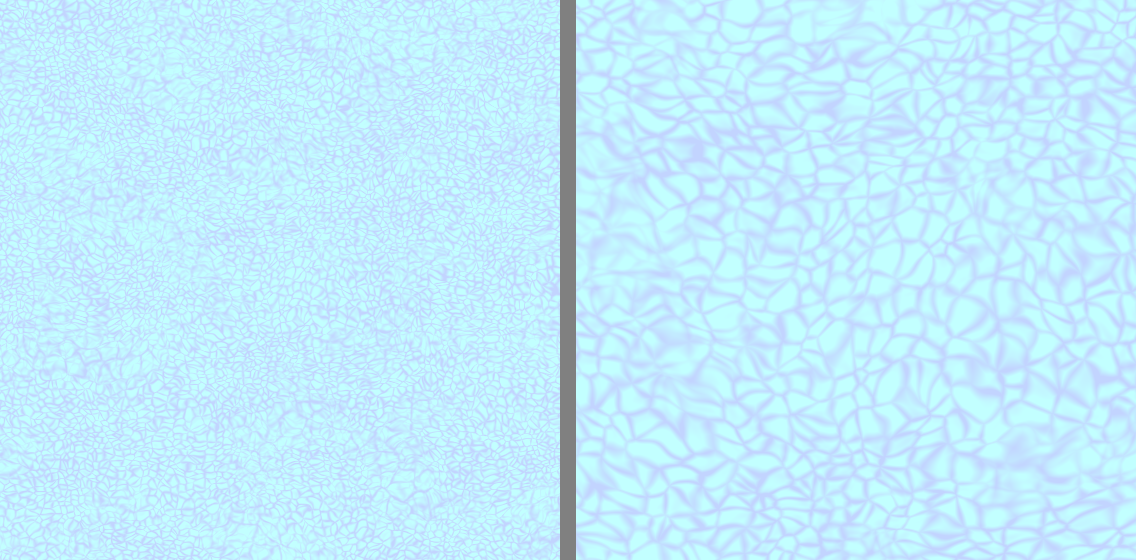
Left, the full canvas; right, a detail of the centre.
Give the GLSL for this texture, as a WebGL 2 fragment shader.

```glsl
#version 300 es
precision highp float;
// Pale icy crust: fine pebbled cells with soft violet-blue cracks and patches of larger stones.

#define CRACK_COLOR vec3(0.76, 0.83, 1.0)
#define CREST_COLOR vec3(0.76, 1.0, 1.0)
#define FINE_CELLS vec2(72.0, 90.0)
#define STONE_CELLS vec2(34.0, 42.0)
#define CRACK_WIDTH 0.31
#define STONE_CRACK_WIDTH 0.17
#define WARP_AMOUNT 0.009
#define GRAIN_SCALE vec2(100.0, 128.0)
#define GRAIN_STRENGTH 0.55
#define TONE_STRENGTH 0.22

uniform vec2 u_resolution;
out vec4 fragColor;

// Integer hash giving two values in 0..1 per lattice point
vec2 hash2(vec2 p) {
    uvec2 v = uvec2(ivec2(p) + 4096) * 1664525u + 1013904223u;
    v.x += v.y * 1664525u;
    v.y += v.x * 1664525u;
    v ^= v >> 16u;
    v.x += v.y * 1664525u;
    v.y += v.x * 1664525u;
    v ^= v >> 16u;
    return vec2(v & 65535u) / 65535.0;
}

float cornerSlope(vec2 cell, vec2 offset) {
    float angle = 6.28318 * hash2(cell).x;
    return dot(vec2(cos(angle), sin(angle)), offset);
}

// Gradient noise, about -0.7..0.7
float gradientNoise(vec2 p) {
    vec2 i = floor(p), f = p - i;
    vec2 u = f * f * f * (f * (f * 6.0 - 15.0) + 10.0);
    vec2 e = vec2(1.0, 0.0);
    float low = mix(cornerSlope(i, f), cornerSlope(i + e.xy, f - e.xy), u.x);
    float high = mix(cornerSlope(i + e.yx, f - e.yx), cornerSlope(i + e.xx, f - e.xx), u.x);
    return mix(low, high, u.y);
}

vec2 noisePair(vec2 p) {
    return vec2(gradientNoise(p), gradientNoise(p + vec2(37.3, 81.7)));
}

// Distance to the nearest border between jittered cells
float cellBorder(vec2 p) {
    vec2 base = floor(p), f = p - base;
    vec2 nearestCell = vec2(0.0), nearest = vec2(0.0);
    float best = 8.0;
    for (int y = -1; y <= 1; y++) {
        for (int x = -1; x <= 1; x++) {
            vec2 cell = vec2(x, y);
            vec2 d = cell + hash2(base + cell) - f;
            if (dot(d, d) < best) {
                best = dot(d, d);
                nearest = d;
                nearestCell = cell;
            }
        }
    }
    float border = 8.0;
    for (int y = -2; y <= 2; y++) {
        for (int x = -2; x <= 2; x++) {
            vec2 cell = nearestCell + vec2(x, y);
            vec2 d = cell + hash2(base + cell) - f;
            vec2 across = d - nearest;
            if (dot(across, across) > 0.0001) {
                border = min(border, dot(0.5 * (nearest + d), normalize(across)));
            }
        }
    }
    return border;
}

void main() {
    vec2 uv = gl_FragCoord.xy / u_resolution.y;

    // Broad warp varies the cell sizes, fine warp roughens their outlines
    vec2 p = uv + 0.03 * noisePair(uv * 7.0) + WARP_AMOUNT * noisePair(uv * 42.0 + 11.0);

    // Pebbles, with cracks that widen and close
    float widthChange = 1.0 + 0.6 * gradientNoise(uv * 30.0 + 5.0);
    float fine = smoothstep(-0.06, CRACK_WIDTH * widthChange, cellBorder(p * FINE_CELLS));
    float stone = smoothstep(-0.03, STONE_CRACK_WIDTH * widthChange, cellBorder(p * STONE_CELLS + 19.0));

    // Larger stones appear in loose patches
    float patches = gradientNoise(uv * vec2(5.0, 7.0) + 3.0) + 0.6 * gradientNoise(uv * 16.0 + 8.0);
    float stoneMask = smoothstep(0.0, 0.35, patches);
    float height = mix(fine, stone * (0.66 + 0.3 * fine), 0.85 * stoneMask);

    // Grain and faint horizontal drifts of tone
    float grain = gradientNoise(p * GRAIN_SCALE) + 0.5 * gradientNoise(uv * GRAIN_SCALE * 0.55 + 29.0);
    float tone = gradientNoise(uv * vec2(5.0, 13.0) + 47.0) + 0.7 * gradientNoise(uv * vec2(14.0, 34.0) + 61.0);
    height += GRAIN_STRENGTH * grain + TONE_STRENGTH * tone + 0.03;

    fragColor = vec4(mix(CRACK_COLOR, CREST_COLOR, clamp(height, 0.0, 1.0)), 1.0);
}
```
